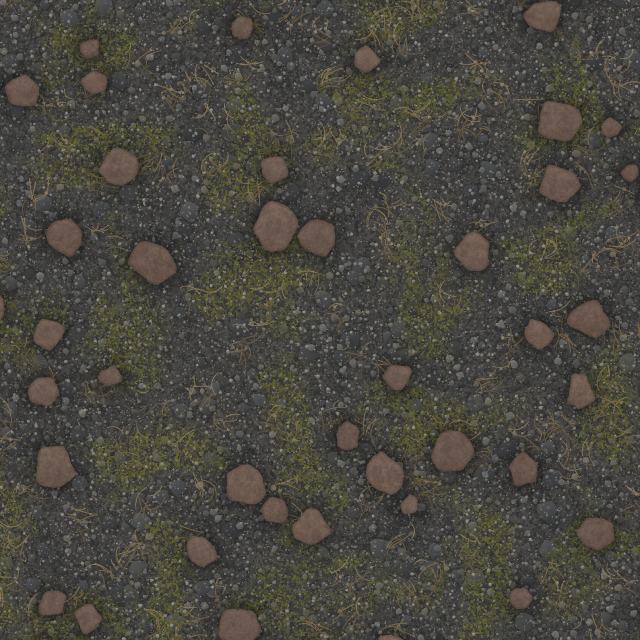
Write a WebGL 1 fragment shader that draws this texture.

```glsl
precision highp float;
// Dark gravel ground with brown stones, slate pebbles, pale grit, moss and dry straw.
uniform vec2 u_resolution;

const vec3 SOIL = vec3(0.262, 0.260, 0.252);
const vec3 SLATE_DARK = vec3(0.225, 0.230, 0.235);
const vec3 SLATE_LIGHT = vec3(0.315, 0.322, 0.330);
const vec3 PEBBLE_DARK = vec3(0.29, 0.29, 0.285);
const vec3 PEBBLE_LIGHT = vec3(0.46, 0.46, 0.445);
const vec3 GRIT_DARK = vec3(0.34, 0.34, 0.33);
const vec3 GRIT_LIGHT = vec3(0.60, 0.59, 0.56);
const vec3 MOSS_DARK = vec3(0.25, 0.26, 0.10);
const vec3 MOSS_LIGHT = vec3(0.41, 0.41, 0.17);
const vec3 STRAW_DARK = vec3(0.38, 0.32, 0.21);
const vec3 STRAW_LIGHT = vec3(0.62, 0.52, 0.35);
const vec3 STONE_DARK = vec3(0.385, 0.315, 0.280);
const vec3 STONE_LIGHT = vec3(0.450, 0.375, 0.330);
const float STONE_CELLS = 9.0;
const float STONE_DENSITY = 0.58;
const float STRAW_CELLS = 15.0;
const float STRAW_DENSITY = 0.55;
const float STRAW_WIDTH = 0.0008;
const float MOSS_SCALE = 11.0;
const float TAU = 6.28319;

vec4 hash4(vec2 p) {
  vec4 q = fract(p.xyxy * vec4(0.1031, 0.1030, 0.0973, 0.1099));
  q += dot(q, q.wzxy + 33.33);
  return fract((q.xxyz + q.yzzw) * q.zywx);
}

// Warped, layered sines, roughly -0.9 to 0.9
float layeredSines(vec2 p) {
  float sum = 0.0, amp = 0.5;
  for (int i = 0; i < 5; i++) {
    p = mat2(0.8, 0.6, -0.6, 0.8) * p * 1.7 + 1.3;
    p += 0.7 * sin(p.yx * 0.9 + 2.1);
    sum += amp * sin(p.x) * sin(p.y);
    amp *= 0.6;
  }
  return sum;
}

// Cellular noise: random tone of the nearest point
float grain(vec2 p) {
  vec2 base = floor(p);
  float nearest = 9.0, tone = 0.0;
  for (int y = -1; y <= 1; y++)
    for (int x = -1; x <= 1; x++) {
      vec2 cell = base + vec2(x, y);
      vec4 h = hash4(cell);
      float d = length(p - cell - h.xy);
      if (d < nearest) { nearest = d; tone = h.z; }
    }
  return tone;
}

float smoothMax(float a, float b, float k) {
  float h = max(k - abs(a - b), 0.0) / k;
  return max(a, b) + 0.25 * h * h * k;
}

// Distance to a rounded, irregular polygon
float facetedRock(vec2 d, float r, vec4 h) {
  float dist = -r;
  for (int i = 0; i < 7; i++) {
    float n = float(i);
    float rnd = fract(h.x * 13.7 + h.y * 7.3 * n + n * 0.618);
    float a = TAU * (n + 0.7 * rnd + h.w) / 7.0;
    float side = dot(d, vec2(cos(a), sin(a))) - r * (0.76 + 0.36 * fract(rnd * 9.7));
    dist = smoothMax(dist, side, r * 0.22);
  }
  return dist;
}

// Nearest scattered rock: distance, tone, position within the rock
vec4 scatter(vec2 p, float cells, float density, float rMin, float rMax, float seed) {
  vec4 best = vec4(1.0, 0.0, 0.0, 0.0);
  vec2 base = floor(p * cells);
  for (int y = -1; y <= 1; y++)
    for (int x = -1; x <= 1; x++) {
      vec2 cell = base + vec2(x, y);
      vec4 h = hash4(cell + seed);
      if (h.z > density) continue;
      vec2 d = p - (cell + 0.1 + 0.8 * h.xy) / cells;
      float r = mix(rMin, rMax, h.w);
      float dist = facetedRock(d, r, h);
      if (dist < best.x) best = vec4(dist, fract(h.z * 91.0), clamp(d / r, -1.0, 1.0));
    }
  return best;
}

float cover(float dist) { return clamp(0.5 - dist * u_resolution.y, 0.0, 1.0); }

vec3 layRocks(vec3 ground, vec4 rock, vec3 dark, vec3 light, float shadow, float opacity) {
  vec3 tint = mix(dark, light, rock.y) * (1.0 + 0.14 * rock.w - 0.06 * rock.z);
  ground *= 1.0 - shadow * exp(-max(rock.x, 0.0) / 0.003);
  return mix(ground, tint, cover(rock.x) * opacity);
}

// Tufts of bent straws: coverage and tone
vec2 straws(vec2 p) {
  vec2 result = vec2(0.0);
  vec2 base = floor(p * STRAW_CELLS);
  for (int y = -1; y <= 1; y++)
    for (int x = -1; x <= 1; x++) {
      vec2 cell = base + vec2(x, y);
      vec4 tuft = hash4(cell + 71.0);
      if (tuft.z > STRAW_DENSITY) continue;
      for (int i = 0; i < 7; i++) {
        vec4 h = hash4(cell * 7.0 + float(i) * 13.0 + 5.0);
        vec2 d = p - (cell + tuft.xy) / STRAW_CELLS - (h.xy - 0.5) * 0.042;
        float a = TAU * tuft.w + (h.z - 0.5) * 2.2;
        d = mat2(cos(a), -sin(a), sin(a), cos(a)) * d;
        float len = mix(0.006, 0.019, h.w);
        float along = clamp(d.x, -len, len);
        float bend = (h.x - 0.5) * along * along / len;
        float c = cover(length(d - vec2(along, bend)) - STRAW_WIDTH);
        if (c > result.x) result = vec2(c, h.y);
      }
    }
  return result;
}

void main() {
  vec2 p = gl_FragCoord.xy / u_resolution.y;
  float fine = grain(p * 330.0), coarse = grain(p * 150.0 + 40.0);
  float patches = layeredSines(p * MOSS_SCALE);

  // Soil and pebbles
  vec3 color = SOIL + (fine - 0.5) * 0.085 + (coarse - 0.5) * 0.05 + 0.02 * patches;
  color = layRocks(color, scatter(p, 26.0, 0.5, 0.005, 0.016, 11.0), SLATE_DARK, SLATE_LIGHT, 0.2, 0.85);
  color = layRocks(color, scatter(p, 52.0, 0.36, 0.0025, 0.0065, 23.0), PEBBLE_DARK, PEBBLE_LIGHT, 0.15, 0.85);

  // Speckled moss
  float moss = smoothstep(-0.05, 0.5, patches) * smoothstep(0.3, 0.75, 0.6 * fine + 0.4 * coarse);
  color = mix(color, mix(MOSS_DARK, MOSS_LIGHT, fine), 0.75 * moss);

  // Pale grit and dust
  color = layRocks(color, scatter(p, 95.0, 0.5, 0.001, 0.0029, 37.0), GRIT_DARK, GRIT_LIGHT, 0.0, 0.85);
  color = layRocks(color, scatter(p, 210.0, 0.28, 0.0006, 0.0013, 53.0), GRIT_DARK, GRIT_LIGHT, 0.0, 0.8);

  // Straw
  vec2 straw = straws(p);
  color = mix(color, mix(STRAW_DARK, STRAW_LIGHT, straw.y), 0.8 * straw.x);

  // Brown stones with soft contact shadows
  float rough = layeredSines(p * 70.0);
  vec4 stone = scatter(p, STONE_CELLS, STONE_DENSITY, 0.014, 0.038, 3.0);
  stone.x += 0.002 * rough;
  color *= 1.0 - 0.34 * exp(-max(stone.x, 0.0) / 0.013);
  vec3 rock = mix(STONE_DARK, STONE_LIGHT, 0.5 * stone.y + 0.5 * coarse);
  rock *= 1.0 + 0.10 * (fine - 0.5) + 0.08 * rough + 0.06 * stone.w;
  rock *= mix(0.86, 1.0, smoothstep(0.0, -0.005, stone.x));
  color = mix(color, rock, cover(stone.x));

  gl_FragColor = vec4(color, 1.0);
}
```
